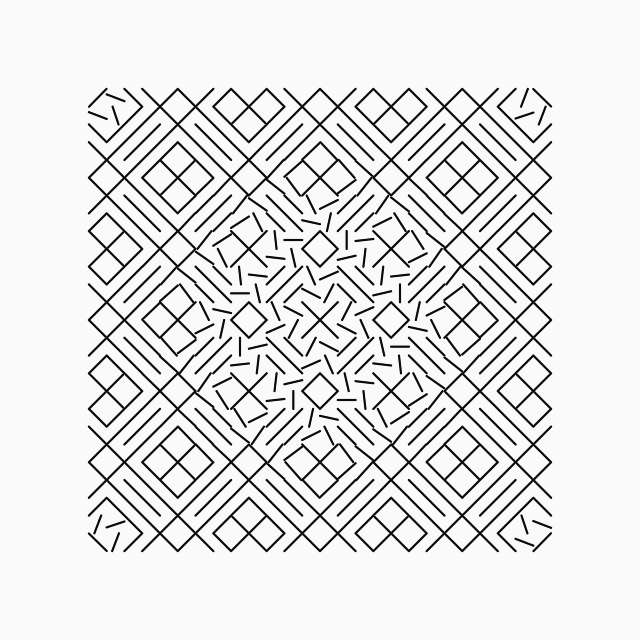
Give the GLSL for this pattern, as a Shadertoy shader.

```glsl
// A square weave of diagonal strokes whose tiles twist near the center and at the corners.

const float CELLS_ACROSS = 36.0;      // cells over the canvas height
const float HALF_GRID = 13.0;         // drawn cells on each side of the center
const float HALF_STROKE = 0.062;      // in cells
const float TWIST_RADIUS = 6.28;      // reach of the central twist, in cells
const float TWIST_AMOUNT = 0.77;
const vec2 CORNER_RANGE = vec2(15.4, 17.8);
const vec3 PAPER = vec3(0.982);
const vec3 INK = vec3(0.045);
const float QUARTER_TURN = 1.5707963;

// Angle of the stroke in the cell with the given midpoint.
float strokeAngle(vec2 middle) {
    float radius = length(middle);

    // Mirror the plane into a block of four by four cells.
    vec2 index = mod(abs(middle) - 0.5, 8.0);
    vec2 mirrored = step(3.5, index);
    vec2 block = mix(index, 7.0 - index, mirrored);
    vec2 side = sign(middle) * (1.0 - 2.0 * mirrored);

    // Block corners point outward, all other cells run across.
    bvec2 outer = greaterThan(abs(block - 1.5), vec2(1.0));
    bool isCorner = outer.x && outer.y;
    bool isBorder = outer.x != outer.y;
    float gap = abs(block.x - block.y);
    float angle = 0.5 * QUARTER_TURN * side.x * side.y * (isCorner ? 1.0 : -1.0);

    // Border cells twist around the center.
    if (isBorder) {
        float twist = TWIST_AMOUNT * exp(-pow(radius / TWIST_RADIUS, 3.0));
        float turn = 0.5 * QUARTER_TURN + atan(2.0 * twist - 1.0);
        angle += gap < 1.5 ? -turn : turn;
    }
    // Crosses come apart at the far corners.
    if (isCorner && gap < 0.5) {
        angle -= QUARTER_TURN * smoothstep(CORNER_RANGE.x, CORNER_RANGE.y, radius);
    }
    return angle;
}

// Distance to the stroke, which spans its cell from edge to edge.
float strokeDistance(vec2 point, vec2 middle) {
    float angle = strokeAngle(middle);
    vec2 direction = vec2(cos(angle), sin(angle));
    float reach = 0.5 / max(abs(direction.x), abs(direction.y));
    vec2 offset = point - middle;
    float along = clamp(dot(offset, direction), -reach, reach);
    return length(offset - along * direction);
}

void mainImage(out vec4 fragColor, in vec2 fragCoord) {
    float pixel = CELLS_ACROSS / iResolution.y;
    vec2 point = (fragCoord - 0.5 * iResolution.xy) * pixel;
    vec2 home = floor(point) + 0.5;

    // Nearest stroke among the neighboring cells
    float nearest = 10.0;
    for (int y = -1; y <= 1; y++) {
        for (int x = -1; x <= 1; x++) {
            vec2 middle = home + vec2(x, y);
            if (max(abs(middle.x), abs(middle.y)) < HALF_GRID) {
                nearest = min(nearest, strokeDistance(point, middle));
            }
        }
    }

    float ink = 1.0 - smoothstep(-0.6 * pixel, 0.6 * pixel, nearest - HALF_STROKE);
    fragColor = vec4(mix(PAPER, INK, ink), 1.0);
}
```
